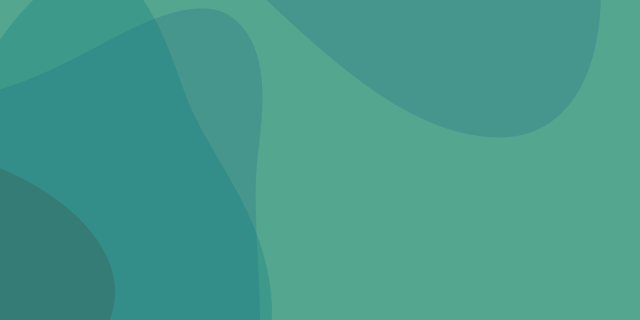
A Shadertoy shader for this background:

```glsl
// Flat green backdrop with large, soft-cornered translucent blobs.
// Each blob outline is a chain of cubic curves; every curve adds to a
// nearest-edge distance and an even-odd inside test, giving smooth masks.

const float GRID_HEIGHT = 384.0;  // layout units from bottom to top
const int CURVE_STEPS = 24;       // straight pieces per curve
const float EDGE_SOFTNESS = 0.7;  // half width of an edge, in pixels

const vec3 BACKDROP = vec3(0.335, 0.650, 0.560);
const vec3 LEAF = vec3(0.240, 0.605, 0.542);
const vec3 SHADE = vec3(0.045, 0.340, 0.515);
const vec3 DEEP = vec3(0.208, 0.483, 0.463);
const float SHADE_OPACITY = 0.2;

struct Outline {
    float nearest;  // distance to the closest edge
    float side;     // -1 inside, +1 outside
};

vec2 bezier(vec2 a, vec2 b, vec2 c, vec2 d, float t) {
    vec2 ab = mix(a, b, t), bc = mix(b, c, t), cd = mix(c, d, t);
    return mix(mix(ab, bc, t), mix(bc, cd, t), t);
}

float segmentDistance(vec2 p, vec2 a, vec2 b) {
    vec2 ab = b - a;
    float h = clamp(dot(p - a, ab) / dot(ab, ab), 0.0, 1.0);
    return length(p - a - ab * h);
}

// Adds a curve; a ray to the right flips the side at each crossing,
// so outlines may stay open beyond the canvas.
void addCurve(inout Outline o, vec2 p, vec2 a, vec2 b, vec2 c, vec2 d) {
    vec2 from = a;
    for (int i = 1; i <= CURVE_STEPS; i++) {
        vec2 to = bezier(a, b, c, d, float(i) / float(CURVE_STEPS));
        o.nearest = min(o.nearest, segmentDistance(p, from, to));
        if ((from.y > p.y) != (to.y > p.y)) {
            float hitX = mix(from.x, to.x, (p.y - from.y) / (to.y - from.y));
            if (hitX > p.x) o.side = -o.side;
        }
        from = to;
    }
}

float mask(Outline o, float pixel) {
    float edge = EDGE_SOFTNESS * pixel;
    return 1.0 - smoothstep(-edge, edge, o.nearest * o.side);
}

// Tall green blob along the left
float leafBlob(vec2 p, float pixel) {
    Outline o = Outline(1e5, 1.0);
    addCurve(o, p, vec2(-20, 306), vec2(0, 339), vec2(20, 366), vec2(50, 394));
    addCurve(o, p, vec2(50, 394), vec2(100, 434), vec2(145, 426), vec2(172, 384));
    addCurve(o, p, vec2(172, 384), vec2(197, 346), vec2(207, 312), vec2(222, 272));
    addCurve(o, p, vec2(222, 272), vec2(248, 199), vec2(320, 128), vec2(326, 22));
    addCurve(o, p, vec2(326, 22), vec2(327, 9), vec2(326, -1), vec2(325, -11));
    return mask(o, pixel);
}

// Shaded hill rising to a rounded shoulder
float hillBlob(vec2 p, float pixel) {
    Outline o = Outline(1e5, 1.0);
    addCurve(o, p, vec2(-10, 274), vec2(95, 302), vec2(170, 374), vec2(243, 374));
    addCurve(o, p, vec2(243, 374), vec2(290, 374), vec2(315, 329), vec2(315, 269));
    addCurve(o, p, vec2(315, 269), vec2(315, 219), vec2(305, 194), vec2(307, 134));
    addCurve(o, p, vec2(307, 134), vec2(308, 84), vec2(312, 44), vec2(312, -11));
    return mask(o, pixel);
}

// Shaded bowl hanging from the top right
float bowlBlob(vec2 p, float pixel) {
    Outline o = Outline(1e5, 1.0);
    addCurve(o, p, vec2(310, 393), vec2(400, 309), vec2(495, 219), vec2(600, 219));
    addCurve(o, p, vec2(600, 219), vec2(680, 219), vec2(721, 294), vec2(721, 392));
    return mask(o, pixel);
}

// Dark mound in the lower left corner
float moundBlob(vec2 p, float pixel) {
    Outline o = Outline(1e5, 1.0);
    addCurve(o, p, vec2(-10, 186), vec2(75, 154), vec2(138, 94), vec2(138, 34));
    addCurve(o, p, vec2(138, 34), vec2(138, 19), vec2(134, 6), vec2(128, -11));
    return mask(o, pixel);
}

void mainImage(out vec4 fragColor, in vec2 fragCoord) {
    float pixel = GRID_HEIGHT / iResolution.y;
    vec2 p = fragCoord * pixel;

    // Layers from back to front
    vec3 color = mix(BACKDROP, LEAF, leafBlob(p, pixel));
    color = mix(color, SHADE, SHADE_OPACITY * hillBlob(p, pixel));
    color = mix(color, SHADE, SHADE_OPACITY * bowlBlob(p, pixel));
    color = mix(color, DEEP, moundBlob(p, pixel));
    fragColor = vec4(color, 1.0);
}
```
